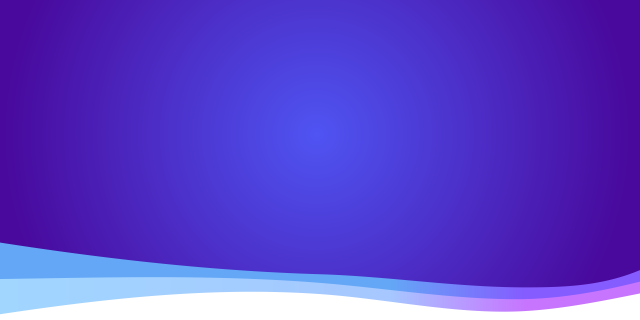
Reproduce this background procedurally as a WebGL 2 fragment shader.

```glsl
#version 300 es
precision highp float;
// Draws an indigo radial glow above layered waves of blue, violet and white.
// Each wave edge is a chain of three cubic Hermite spans, filled downward
// with antialiased coverage and tinted by a horizontal gradient.

uniform vec2 u_resolution;
out vec4 fragColor;

// Cubic span between knots stored as (x, height, slope).
float hermite(float x, vec3 a, vec3 b) {
    float span = b.x - a.x;
    float t = clamp((x - a.x) / span, 0.0, 1.0);
    float t2 = t * t;
    float t3 = t2 * t;
    return mix(a.y, b.y, 3.0 * t2 - 2.0 * t3)
         + span * (a.z * (t3 - 2.0 * t2 + t) + b.z * (t3 - t2));
}

// Smooth edge through four knots.
float waveHeight(float x, vec3 a, vec3 b, vec3 c, vec3 d) {
    if (x < b.x) return hermite(x, a, b);
    if (x < c.x) return hermite(x, b, c);
    return hermite(x, c, d);
}

// Coverage of the area below an edge, one pixel soft.
float below(float y, float edge) {
    return clamp((edge - y) * u_resolution.y + 0.5, 0.0, 1.0);
}

void main() {
    // Canvas spans 2 by 1 units.
    vec2 p = gl_FragCoord.xy / u_resolution * vec2(2.0, 1.0);

    // Radial background glow.
    float glow = clamp(length(p - vec2(0.99, 0.58)) / 0.98, 0.0, 1.0);
    vec3 color = mix(vec3(0.31, 0.33, 0.95), vec3(0.285, 0.035, 0.615), glow);

    // Wave edges, from the upper to the lower.
    float upperEdge = waveHeight(p.x,
        vec3(0.0, 0.242, -0.155), vec3(1.0, 0.143, -0.03),
        vec3(1.64, 0.102, 0.0), vec3(2.0, 0.156, 0.42));
    float middleEdge = waveHeight(p.x,
        vec3(0.0, 0.128, 0.015), vec3(1.0, 0.116, -0.08),
        vec3(1.615, 0.065, 0.0), vec3(2.0, 0.12, 0.25));
    float lowerEdge = waveHeight(p.x,
        vec3(0.0, 0.018, 0.15), vec3(1.0, 0.081, -0.07),
        vec3(1.575, 0.026, 0.0), vec3(2.0, 0.083, 0.2));

    // Blue bands turn violet toward the right.
    float violet = clamp((p.x - 1.22) / 0.42, 0.0, 1.0);
    vec3 upperColor = mix(vec3(0.39, 0.655, 0.965), vec3(0.52, 0.36, 1.0), violet);
    vec3 middleColor = mix(vec3(0.63, 0.84, 1.0), vec3(0.65, 0.78, 1.0), p.x / 1.22);
    middleColor = mix(middleColor, vec3(0.78, 0.46, 1.0), violet);

    color = mix(color, upperColor, below(p.y, upperEdge));
    color = mix(color, middleColor, below(p.y, middleEdge));
    color = mix(color, vec3(1.0), below(p.y, lowerEdge));

    fragColor = vec4(color, 1.0);
}
```
